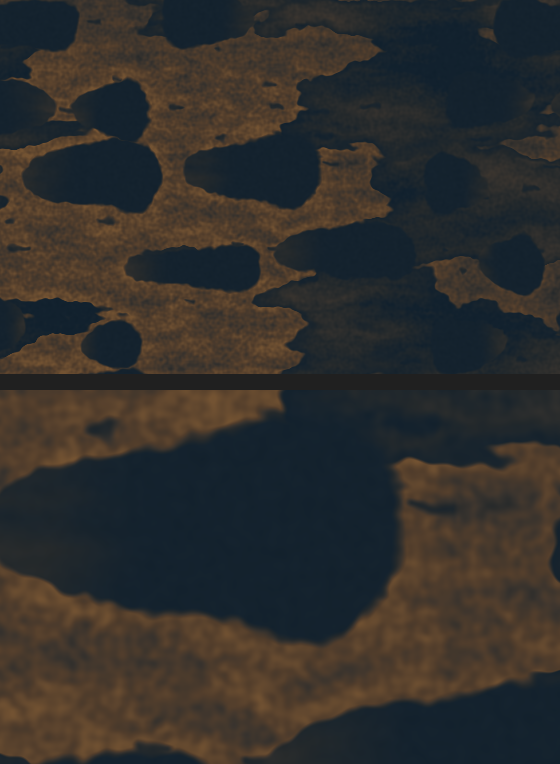
Top: the whole. Bottom: its middle third, enlarged.
Write a Shadertoy shader that draws this texture.

```glsl
// Weathered, fibrous crust in warm light, eaten through by long dark cavities.
// Ragged plates (noise level set) lie over a dim recess; rounded openings from
// a jittered grid cut both. One tone value then runs through a colour ramp.

const vec3 NAVY     = vec3(0.07, 0.13, 0.18);
const vec3 CHARCOAL = vec3(0.14, 0.16, 0.17);
const vec3 UMBER    = vec3(0.22, 0.20, 0.18);
const vec3 BROWN    = vec3(0.32, 0.24, 0.17);
const vec3 TAN      = vec3(0.43, 0.31, 0.19);

const vec2  CAVITY_CELL = vec2(0.44, 0.205);
const vec2  CAVITY_MIN  = vec2(0.075, 0.048);
const vec2  CAVITY_MAX  = vec2(0.205, 0.085);
const float CAVITY_KEEP = 0.76;
const vec2  PIT_CELL    = vec2(0.14, 0.075);
const vec2  PIT_MIN     = vec2(0.007, 0.004);
const vec2  PIT_MAX     = vec2(0.028, 0.008);
const float PIT_KEEP    = 0.35;
const vec2  SHELF_SCALE = vec2(1.5, 4.2);
const float SHELF_LEFT  = 0.20;   // recess threshold at the left side
const float SHELF_RIGHT = -0.10;  // and at the right side
const float EDGE        = 0.005;  // softness of outlines
const float RIM_WIDTH   = 0.022;

vec2 hash22(vec2 p) {
    vec3 q = fract(p.xyx * vec3(0.1031, 0.1030, 0.0973));
    q += dot(q, q.yzx + 33.33);
    return fract((q.xx + q.yz) * q.zy);
}

float corner(vec2 cell, vec2 offset) {
    return dot(hash22(cell + 71.0) * 2.0 - 1.0, offset);
}

// Gradient noise, roughly -0.7 to 0.7
float noise(vec2 p) {
    vec2 i = floor(p), f = p - i;
    vec2 u = f * f * f * (f * (f * 6.0 - 15.0) + 10.0);
    vec2 e = vec2(1.0, 0.0);
    return mix(mix(corner(i, f), corner(i + e, f - e), u.x),
               mix(corner(i + e.yx, f - e.yx), corner(i + e.xx, f - e.xx), u.x), u.y);
}

float fbm(vec2 p) {
    float sum = 0.0, amp = 1.0;
    for (int i = 0; i < 4; i++) {
        sum += amp * noise(p);
        p = p * 2.03 + vec2(17.3, 9.1);
        amp *= 0.5;
    }
    return sum;
}

// Scattered tapered openings: x = distance, y = position towards the narrow end
vec2 openings(vec2 p, vec2 size, vec2 lo, vec2 hi, float keep, float seed) {
    vec2 best = vec2(1.0, 0.0);
    vec2 q = p / size;
    for (int j = -1; j <= 1; j++) {
        float row = floor(q.y) + float(j);
        float shift = hash22(vec2(row, seed)).x;
        for (int i = -1; i <= 1; i++) {
            vec2 cell = vec2(floor(q.x - shift) + float(i), row);
            vec2 place = hash22(cell + seed), kind = hash22(cell + seed + 40.0);
            if (kind.x > keep) continue;
            vec2 centre = (cell + 0.5 + vec2(shift, 0.0) + (place - 0.5) * vec2(0.4, 0.3)) * size;
            vec2 extent = mix(lo, hi, vec2(kind.y, fract(kind.y * 7.3)));
            vec2 v = p - centre;
            float along = (place.x < 0.5 ? -1.0 : 1.0) * v.x / extent.x;
            v.y /= 1.0 - 0.4 * clamp(along, -0.4, 1.0);
            float radius = 0.9 * min(extent.x, extent.y);
            vec2 b = abs(v) - extent + radius;
            float d = length(max(b, 0.0)) + min(max(b.x, b.y), 0.0) - radius;
            if (d < best.x) best = vec2(d, along);
        }
    }
    return best;
}

vec3 ramp(float t) {
    vec3 c = mix(NAVY, CHARCOAL, clamp(t * 4.0, 0.0, 1.0));
    c = mix(c, UMBER, clamp(t * 4.0 - 1.0, 0.0, 1.0));
    c = mix(c, BROWN, clamp(t * 4.0 - 2.0, 0.0, 1.0));
    return mix(c, TAN, clamp(t * 4.0 - 3.0, 0.0, 1.15));
}

void mainImage(out vec4 fragColor, in vec2 fragCoord) {
    vec2 p = fragCoord / iResolution.y;
    float across = fragCoord.x / iResolution.x;

    // Ragged outlines: broad bends plus small crumbs
    vec2 bend = vec2(fbm(p * 7.0), fbm(p * 7.0 + 31.0));
    vec2 crumbs = vec2(noise(p * 48.0), noise(p * 48.0 + 53.0));
    vec2 w = p + 0.022 * bend + 0.007 * crumbs;

    // Material: horizontal fibres, crusty patches, fine grain
    float fibre = noise(vec2(p.x * 2.5, p.y * 44.0 + 2.0 * bend.y));
    float crust = fbm(p * vec2(9.0, 17.0) + 5.0);
    float grain = noise(p * 95.0) + 0.7 * noise(p * 47.0 + 11.0);

    // Layers as distances: plate edge, cavities, pits
    float threshold = mix(SHELF_LEFT, SHELF_RIGHT, smoothstep(0.35, 0.8, across));
    float shelf = (fbm(w * SHELF_SCALE + 3.7) - threshold) / 2.8;
    vec2 cavity = openings(w, CAVITY_CELL, CAVITY_MIN, CAVITY_MAX, CAVITY_KEEP, 7.0);
    float pit = openings(w, PIT_CELL, PIT_MIN, PIT_MAX, PIT_KEEP, 19.0).x;

    // Plate: warm, brighter along its broken rim, dimmer to the right and top
    float light = mix(1.04, 0.78, smoothstep(0.45, 0.95, across));
    light *= 1.0 - 0.3 * smoothstep(0.75, 1.0, p.y);
    float rim = exp(-max(min(cavity.x, -shelf), 0.0) / RIM_WIDTH);
    float plate = light * (0.68 + 0.22 * fibre + 0.32 * crust + 0.24 * grain + 0.17 * rim);

    // Recess: shaded fibres, darkest where the plate overhangs
    float recess = 0.25 + 0.55 * fbm(p * vec2(2.2, 4.5) + 23.0) + 0.16 * fibre + 0.10 * grain;
    recess *= mix(0.35, 1.0, smoothstep(0.0, 0.05, shelf));

    // Cavity floor: black-blue, rising into dim wood at the narrow end
    float floorTone = 0.03 + (0.28 + 0.2 * fibre + 0.2 * crust) * smoothstep(0.25, 1.1, cavity.y);

    float tone = mix(plate, recess, smoothstep(-EDGE, EDGE, shelf));
    tone = mix(tone, 0.3 * tone, smoothstep(EDGE, -EDGE, pit));
    tone = mix(tone, floorTone, smoothstep(EDGE, -EDGE, cavity.x));

    fragColor = vec4(ramp(tone) + 0.008 * grain, 1.0);
}
```
